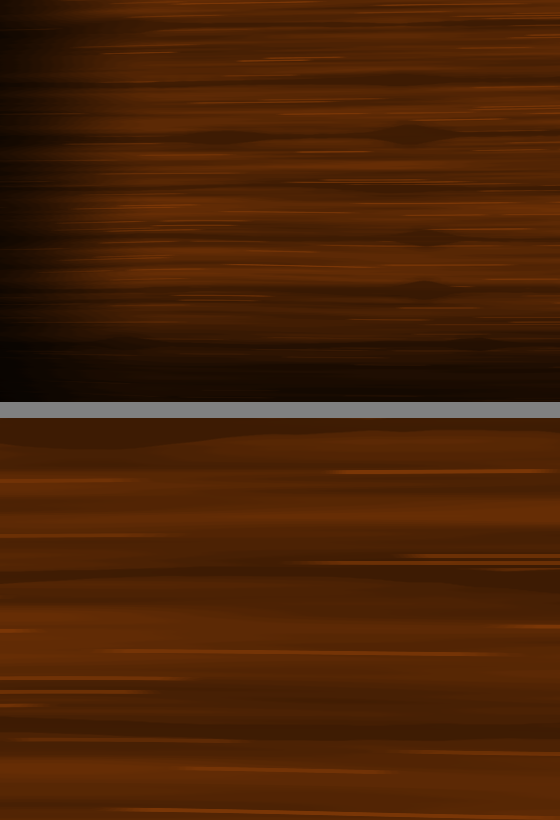
Top, the full canvas; bottom, a detail of the centre.
A Shadertoy shader for this texture:

```glsl
// Dark brown wood with fine horizontal grain, lens-shaped knots and shaded left and lower edges.

float hash(vec2 p) {
    vec3 q = fract(p.xyx * 0.1031);
    q += dot(q, q.yzx + 33.33);
    return fract((q.x + q.y) * q.z);
}

float noise(vec2 p) {
    vec2 cell = floor(p), f = fract(p);
    f = f * f * (3.0 - 2.0 * f);
    return mix(mix(hash(cell), hash(cell + vec2(1, 0)), f.x),
               mix(hash(cell + vec2(0, 1)), hash(cell + vec2(1, 1)), f.x), f.y);
}

// Half thickness of a dark vein, swelling into two knots
float veinThickness(float x, float id) {
    float thickness = 0.003 + 0.005 * noise(vec2(x * 5.0, id * 7.3));
    for (int j = 0; j < 2; j++) {
        vec2 seed = vec2(id * 3.0 + 11.0, float(j) * 5.0 + 2.0);
        float centre = 0.36 + 0.68 * float(j) + 0.4 * (hash(seed) - 0.5);
        float size = hash(seed + 17.0);
        float d = (x - centre) / (0.05 + 0.06 * hash(seed + 31.0));
        thickness += 0.019 * size * size * exp(-d * d);
    }
    return thickness + 0.002 * (noise(vec2(x * 35.0, id * 9.1)) - 0.5);
}

// Thin bright fibres, each in its own long cell
float fibres(vec2 p, float pixel) {
    float rows = 170.0;
    float row = floor(p.y * rows);
    float along = p.x * (1.8 + 3.0 * hash(vec2(row, 4.0))) + 9.0 * hash(vec2(row, 8.0));
    vec2 cell = vec2(floor(along), row);
    float t = fract(along);
    float ends = smoothstep(0.02, 0.15, t) * smoothstep(0.98, 0.8, t);
    float across = abs(fract(p.y * rows) - 0.5) / rows;
    float line = 1.0 - smoothstep(0.0016 - 0.5 * pixel, 0.0016 + 0.5 * pixel, across);
    return line * ends * step(0.87, hash(cell + 53.0)) * (0.5 + 0.5 * hash(cell + 71.0));
}

void mainImage(out vec4 fragColor, in vec2 fragCoord) {
    vec2 p = fragCoord / iResolution.y;
    float u = fragCoord.x / iResolution.x;
    float pixel = 1.0 / iResolution.y;

    // Grain fans out gently and wavers
    vec2 g = p;
    g.y -= 0.025 * (p.x - 0.7) * (p.y - 0.35);
    g.y += 0.012 * (noise(p * vec2(2.0, 3.0)) - 0.5);

    // Layered streaks, from wide bands to fine fibres
    float wide = noise(g * vec2(1.2, 32.0) + 5.0);
    float medium = noise(g * vec2(2.2, 85.0) + 40.0);
    float fine = noise(g * vec2(4.0, 190.0) + 90.0);
    float tone = 0.9 + 0.26 * (wide - 0.5) + 0.24 * (medium - 0.5) + 0.16 * (fine - 0.5);
    tone = mix(tone, 1.3, fibres(g, pixel));

    // Dark veins with a soft shadow beside them
    for (int i = 0; i < 7; i++) {
        float id = float(i);
        float centre = 0.93 - 0.131 * id + 0.012 * (hash(vec2(id, 3.0)) - 0.5);
        centre += 0.014 * (noise(vec2(g.x * 3.0, id * 5.7)) - 0.5);
        float d = abs(g.y - centre) - veinThickness(g.x, id);
        tone *= 1.0 - 0.14 * smoothstep(0.018, 0.0, d);
        float vein = 1.0 - smoothstep(-pixel, pixel, d);
        tone = mix(tone, 0.64 + 0.05 * (medium - 0.5), vein * 0.92);
    }

    // Shade towards the left and the bottom
    float light = mix(0.24, 1.04, smoothstep(-0.05, 0.3, u));
    light *= mix(0.27, 1.0, smoothstep(0.0, 0.33, p.y + 0.03 * (wide - 0.5)));

    // Softly stepped tones give the streaks crisp edges
    float level = tone * light * 18.0;
    level = (floor(level) + smoothstep(0.2, 0.8, fract(level))) / 18.0;
    fragColor = vec4(vec3(0.36, 0.16, 0.018) * level, 1.0);
}
```
